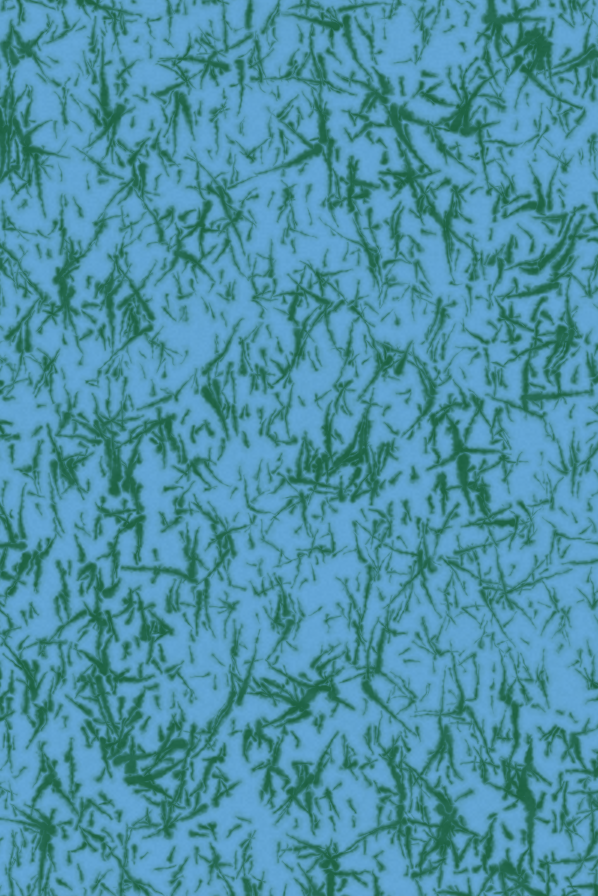
This texture is drawn by a WebGL 2 fragment shader. Its source:

```glsl
#version 300 es
precision highp float;

uniform vec2 u_resolution;
out vec4 fragColor;

vec4 hash4(vec2 p) {
  float n = dot(p, vec2(127.1, 311.7));
  return fract(sin(n + vec4(0.0, 1.7, 3.1, 4.9)) * 43758.5453);
}

float noise(vec2 p) {
  vec2 i = floor(p), f = fract(p);
  f = f * f * (3.0 - 2.0 * f);
  float low = mix(hash4(i).x, hash4(i + vec2(1, 0)).x, f.x);
  float high = mix(hash4(i + vec2(0, 1)).x, hash4(i + vec2(1, 1)).x, f.x);
  return mix(low, high, f.y);
}

// Distance to a bent fibre that starts at the origin and tapers along x
float fibre(vec2 p, float len, float bend, float width) {
  float t = clamp(p.x / len, 0.0, 1.0);
  p.y -= bend * len * t * t;
  return length(vec2(p.x - t * len, p.y)) - width * (1.0 - 0.8 * t);
}

// Nearest fibre in a jittered grid of small sprays, mostly upright
float sprays(vec2 p, float cell, int branches, float width, float seed) {
  vec2 g = p / cell, id = floor(g);
  float nearest = 1.0;
  for (int y = -1; y <= 1; y++) {
    for (int x = -1; x <= 1; x++) {
      vec2 c = id + vec2(x, y);
      vec2 node = c + hash4(c + seed).xy;
      for (int k = 0; k < branches; k++) {
        vec4 h = hash4(c + seed + 17.3 * float(k + 1));
        vec4 r = hash4(c - seed - 9.7 * float(k + 1));
        float lean = 2.0 * h.x - 1.0;
        float angle = 1.571 + 1.5 * lean * abs(lean) + 3.1416 * step(0.5, h.y);
        vec2 dir = vec2(cos(angle), sin(angle));
        vec2 q = g - node - 0.3 * (r.xy - 0.5);
        q = vec2(dot(q, dir), dot(q, vec2(-dir.y, dir.x)));
        float len = mix(0.3, 0.85, h.z);
        float thick = width / cell * mix(0.5, 1.0, r.z);
        nearest = min(nearest, fibre(q, len, 0.7 * (h.w - 0.5), thick) * cell);
      }
    }
  }
  return nearest;
}

void main() {
  vec2 p = gl_FragCoord.xy / u_resolution.x;

  // Gently wandering fibres
  vec2 coarse = vec2(noise(p * 24.0), noise(p * 24.0 + 31.0)) - 0.5;
  vec2 fine = vec2(noise(p * 100.0 + 7.0), noise(p * 100.0 + 53.0)) - 0.5;
  vec2 q = p + 0.009 * coarse + 0.0035 * fine;

  // Long fibres, twigs and flecks
  float d = sprays(q, 0.14, 4, 0.009, 3.7);
  d = min(d, sprays(q + 0.37, 0.07, 3, 0.0065, 41.3));
  d = min(d, sprays(q + 0.71, 0.036, 1, 0.0046, 83.9));

  // Denser and sparser regions, frayed edges
  d += 0.005 * (noise(p * 9.0 + 2.0) - 0.5) + 0.003 * (noise(p * 200.0) - 0.5);

  // Soft ink over a faint stain
  float ink = smoothstep(0.0042, -0.0055, d) * mix(0.85, 1.05, noise(p * 60.0));
  float stain = 0.75 * smoothstep(0.012, 0.001, d) + 0.3 * noise(p * 110.0) * noise(p * 8.0 + 4.0);

  vec3 color = mix(vec3(0.388, 0.65, 0.84), vec3(0.35, 0.61, 0.73), min(stain, 1.0));
  color = mix(color, vec3(0.12, 0.385, 0.27), min(ink, 1.0));
  color += 0.02 * (noise(p * 250.0 + 19.0) - 0.5);
  fragColor = vec4(color, 1.0);
}
```
